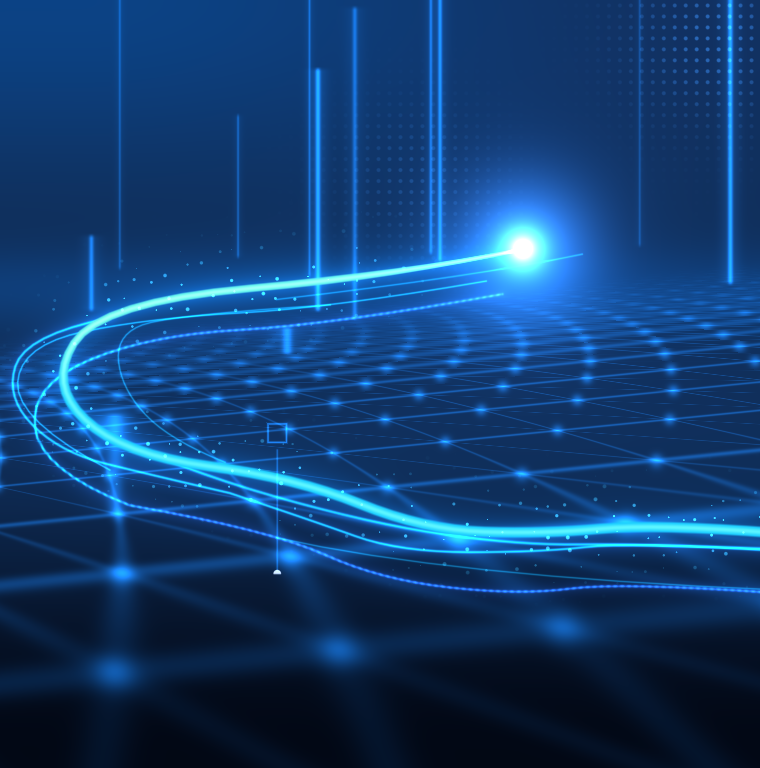
This background is drawn by a WebGL 1 fragment shader. Its source:

```glsl
precision highp float;
// Glowing light trail with a bright head sweeping over a blue perspective network.
uniform vec2 u_resolution;

const vec3 SKY_LEFT = vec3(.045, .26, .52);
const vec3 SKY_RIGHT = vec3(.065, .19, .38);
const vec3 NAVY = vec3(.06, .18, .35);
const vec3 ABYSS = vec3(.008, .03, .08);
const vec3 BLUE = vec3(.07, .4, .74);
const vec3 CYAN = vec3(.06, .78, 1.);
const vec3 MINT = vec3(.38, .92, .9);
const vec3 VIOLET = vec3(.15, .42, 1.);
const vec2 HEAD = vec2(.681, .676);
const vec2 VANISH = vec2(.494, .6745);
const float TILT = .1;       // sideways slope of the floor
const float COLUMN = .565;   // cell width per unit of nearness
const float ROW = 1.55;      // row index times nearness
const float THREAD = .0012;  // half width of a thin strand

float hash(vec2 p) { return fract(sin(dot(p, vec2(127.1, 311.7))) * 43758.5); }
float bell(float d, float w) { return exp(-d * d / (w * w)); }

float segment(vec2 p, vec2 a, vec2 b) {
  vec2 pa = p - a, ba = b - a;
  return length(pa - ba * clamp(dot(pa, ba) / dot(ba, ba), 0., 1.));
}

// Distance to a quadratic curve, walked in short chords
float bezier(vec2 p, vec2 a, vec2 b, vec2 c) {
  float d = 9.;
  vec2 last = a;
  for (int i = 1; i <= 8; i++) {
    float t = float(i) / 8.;
    vec2 next = mix(mix(a, b, t), mix(b, c, t), t);
    d = min(d, segment(p, last, next));
    last = next;
  }
  return d;
}

// Smooth strand guided by six control points, two per vector
float strand(vec2 p, vec4 a, vec4 b, vec4 c) {
  vec2 j = .5 * (a.zw + b.xy), k = .5 * (b.xy + b.zw), l = .5 * (b.zw + c.xy);
  return min(min(bezier(p, a.xy, a.zw, j), bezier(p, j, b.xy, k)),
             min(bezier(p, k, b.zw, l), bezier(p, l, c.xy, c.zw)));
}

// Vertical light streak between two heights
float beam(vec2 p, float x, float low, float high, float w) {
  float ends = smoothstep(-.004, .004, min(p.y - low, high - p.y));
  return ends * (bell(p.x - x, w) + .18 * bell(p.x - x, 4. * w));
}

float rowShift(float r) { r -= 5.; return .06 - .44 * r - .03 * r * r; }

// Triangulated floor, sharp in the middle distance
float network(vec2 p) {
  float d = VANISH.y - p.y + TILT * (p.x - VANISH.x);
  float depth = max(d, .04), r = ROW / depth;
  float x = (p.x - VANISH.x) / (COLUMN * depth) - rowShift(r);
  float w = .0014 + .02 * smoothstep(.26, .55, d) + .003 * smoothstep(.2, .1, d);
  vec3 away = abs(fract(vec3(r, x, x + r) + .5) - .5);
  away *= depth * vec3(depth / ROW, vec2(.6 * COLUMN));
  float lines = bell(away.x, w) + .65 * bell(away.y, w) + .5 * bell(away.z, w);
  float rn = floor(r + .5), dn = ROW / rn;
  float xn = COLUMN * dn * (floor(x + .5) + rowShift(rn));
  float node = length(p - VANISH - vec2(xn, TILT * xn - dn));
  float net = .45 * lines + .65 * bell(node, .006 + .9 * w);
  return net * smoothstep(.06, .2, d) * (1. - .6 * smoothstep(.3, .58, d));
}

void main() {
  vec2 p = gl_FragCoord.xy / u_resolution.y;

  // Sky, horizon haze and dark foreground
  vec3 sky = mix(SKY_LEFT, SKY_RIGHT, smoothstep(.1, .95, p.x));
  sky = mix(NAVY, sky, smoothstep(.66, 1., p.y));
  vec3 col = mix(ABYSS, sky, smoothstep(.02, .46, p.y));
  col += vec3(0., .06, .12) * bell(p.y - .625, .05) + BLUE * network(p);

  // Faint dot panels
  float panel = bell(length(p - vec2(.93, .95)), .1) + .4 * bell(length(p - vec2(.54, .77)), .09);
  col += vec3(.1, .22, .35) * panel * smoothstep(.25, .1, length(fract(p * 70.) - .5));

  // Vertical streaks
  float streaks = .3 * beam(p, .156, .65, 1.1, .0015) + .35 * beam(p, .31, .665, .85, .0015)
    + .4 * beam(p, .403, .64, 1.1, .0015) + .9 * beam(p, .414, .596, .91, .003)
    + .45 * beam(p, .462, .585, .99, .003) + .5 * beam(p, .561, .67, 1.1, .002)
    + .7 * beam(p, .573, .66, 1.1, .0025) + .25 * beam(p, .833, .68, 1.1, .0015)
    + .9 * beam(p, .951, .631, 1.1, .003) + .6 * beam(p, .119, .596, .693, .003)
    + .7 * beam(p, .374, .539, .573, .006) + .4 * beam(p, .15, .33, .46, .01);
  col += BLUE * (1.15 * streaks + .5 * bell(length(p - vec2(.15, .45)), .02));

  // Thin strands
  float outer = min(
    strand(p, vec4(.143, .586, .033, .564), vec4(.007, .482, .078, .411), vec4(.195, .382, .299, .358)),
    strand(p, vec4(.299, .358, .404, .323), vec4(.521, .281, .703, .281), vec4(.82, .294, 1.01, .283)));
  float lower = min(
    strand(p, vec4(.654, .617, .43, .577), vec4(.195, .564, .039, .499), vec4(.052, .388, .169, .342)),
    strand(p, vec4(.169, .342, .352, .31), vec4(.495, .245, .677, .225), vec4(.807, .242, 1.01, .228)));
  float left = strand(p, vec4(.633, .634, .43, .599), vec4(.195, .586, .026, .551), vec4(.02, .453, .143, .388));
  float inner = strand(p, vec4(.43, .603, .221, .59), vec4(.15, .564, .159, .492), vec4(.221, .427, .293, .398));
  float under = strand(p, vec4(.13, .44, .23, .39), vec4(.482, .318, .677, .29), vec4(.833, .292, 1.01, .285));
  float faint = min(bezier(p, vec2(.36, .3), vec2(.58, .25), vec2(1.01, .232)),
                    bezier(p, vec2(.758, .669), vec2(.62, .64), vec2(.36, .61)));
  col += CYAN * (.75 * bell(outer, 1.3 * THREAD) + .55 * bell(left, THREAD) + .4 * bell(inner, THREAD)
       + .7 * bell(under, 1.5 * THREAD) + .35 * bell(faint, THREAD));
  float dash = .75 + .25 * sin(p.x * 700.);
  col += mix(CYAN, VIOLET, smoothstep(.05, .25, p.x)) * dash * bell(lower, 1.4 * THREAD);
  col += VIOLET * .2 * exp(-min(outer, min(lower, under)) / .008);

  // Main trail
  float trail = min(
    strand(p, vec4(.684, .676, .521, .642), vec4(.13, .607, .0625, .499), vec4(.159, .408, .272, .393)),
    strand(p, vec4(.272, .393, .385, .378), vec4(.552, .31, .71, .305), vec4(.853, .318, 1.01, .306)));
  float upper = smoothstep(.46, .58, p.y);
  float width = mix(.0085, .0062 - .003 * smoothstep(.4, .68, p.x), upper);
  col += vec3(.02, .35, .65) * (.55 * exp(-trail / .012) + .15 * exp(-trail / .04));
  col = mix(col, mix(CYAN, MINT, .8 * upper), smoothstep(width, .55 * width, trail));
  col += vec3(.3, .18, .05) * bell(trail, .5 * width);

  // Sparks scattered beside the trail
  vec2 cell = floor(p * 48.), spot = .2 + .6 * vec2(hash(cell), hash(cell + 17.));
  float size = mix(.05, .17, hash(cell + 41.));
  float spark = smoothstep(size, .4 * size, length(fract(p * 48.) - spot));
  spark *= step(.5, hash(cell + 73.)) * bell(trail, .045);
  col += vec3(.2, .62, .72) * spark * (1. - upper * smoothstep(.4, .6, p.x));

  // Square marker with stem and foot
  vec2 m = abs(p - vec2(.361, .436));
  col += BLUE * .8 * bell(max(m.x, m.y) - .012, .0013);
  col += BLUE * .5 * bell(segment(p, vec2(.361, .258), vec2(.361, .414)), THREAD);
  float foot = length(p - vec2(.361, .253));
  col += .8 * smoothstep(.006, .004, foot) * smoothstep(.251, .254, p.y);

  // Glowing head
  float glow = length(p - HEAD);
  col += vec3(.16, .36, .65) * bell(glow, .085) + vec3(.05, .14, .28) * exp(-glow / .09);
  col += vec3(.35, .75, .75) * bell(glow, .03) + .9 * bell(glow, .015);
  gl_FragColor = vec4(clamp(col, 0., 1.), 1.);
}
```
